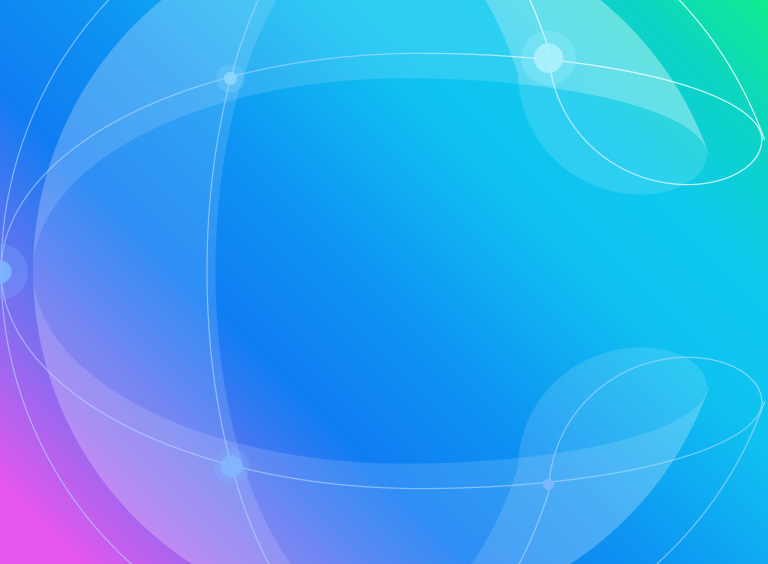
Give the GLSL for this background, as a WebGL 1 fragment shader.

```glsl
precision highp float;

uniform vec2 u_resolution;

const float ASPECT = 1.3665;
const vec3 WHITE = vec3(1.0);

// Globe proportions, in units of its radius
const vec2 MERIDIAN = vec2(0.476, 1.0);
const float CROWN_X = 0.067;   // highest point of the parallel
const float LOBE_X = 0.748;    // lowest point of the lobe
const float LOBE_TOP = 0.565;  // where the meridian turns into the lobe
const float TIP_Y = 0.331;     // where the open right side ends

// Approximate signed distance to an axis-aligned ellipse
float ellipse(vec2 p, vec2 radii) {
    float k = length(p / radii);
    return k * (k - 1.0) / max(length(p / (radii * radii)), 0.0001);
}

// Horizontal curve: half an ellipse on the left, a flat shoulder on the right
float parallelCurve(vec2 p) {
    if (p.x < CROWN_X) return ellipse(p - vec2(CROWN_X, 0.0), vec2(1.067, 0.552));
    vec2 q = p - vec2(CROWN_X, TIP_Y);
    return ellipse(vec2(q.x, max(q.y, 0.0)), vec2(0.87, 0.221));
}

// Rounded underside of the right-hand lobe
float lobeCurve(vec2 p) {
    bool leftSide = p.x < LOBE_X;
    vec2 q = p - vec2(LOBE_X, leftSide ? LOBE_TOP : TIP_Y);
    q.y = min(q.y, 0.0);
    return ellipse(q, leftSide ? vec2(0.354, 0.346) : vec2(0.188, 0.112));
}

float coverage(float d, float pixel) {
    return clamp(0.5 - d / pixel, 0.0, 1.0);
}

float stroke(float d, float halfWidth, float pixel) {
    return coverage(abs(d) - halfWidth, pixel);
}

// Mirror the lower half of the globe onto the upper half
vec2 globeSpace(vec2 p, vec2 center, float radius) {
    vec2 q = (p - center) / radius;
    return vec2(q.x, abs(q.y));
}

// Translucent bands: x = vertical band, y = horizontal band
vec2 globeBands(vec2 p, float pixel) {
    float disc = coverage(length(p) - 1.0, pixel);
    bool inLobe = p.x > 0.0 && p.y < LOBE_TOP;
    float side = inLobe ? lobeCurve(p) : -ellipse(p, MERIDIAN);
    float closed = (p.x > 0.0 && p.y < TIP_Y) ? 0.0 : 1.0;
    return disc * vec2(coverage(side, pixel), closed * coverage(-parallelCurve(p), pixel));
}

// Thin outlines of the same globe
float globeLines(vec2 p, float halfWidth, float pixel) {
    bool rightSide = p.x > 0.0;
    float line = 0.0;
    if (!rightSide || p.y > TIP_Y) line = stroke(length(p) - 1.0, halfWidth, pixel);
    if (!rightSide || p.y > LOBE_TOP) line = max(line, stroke(ellipse(p, MERIDIAN), halfWidth, pixel));
    if (p.x < CROWN_X || p.y > TIP_Y) line = max(line, stroke(parallelCurve(p), halfWidth, pixel));
    float lobeLimit = p.x < LOBE_X ? LOBE_TOP : TIP_Y;
    if (rightSide && p.y < lobeLimit) line = max(line, stroke(lobeCurve(p), halfWidth, pixel));
    return line;
}

vec3 blendStop(vec3 below, vec3 color, float from, float to, float t) {
    return mix(below, color, clamp((t - from) / (to - from), 0.0, 1.0));
}

// Diagonal gradient from magenta to green
vec3 backdrop(float t) {
    vec3 c = vec3(0.90, 0.34, 0.93);
    c = blendStop(c, vec3(0.42, 0.45, 0.94), 0.14, 0.52, t);
    c = blendStop(c, vec3(0.06, 0.49, 0.95), 0.52, 0.84, t);
    c = blendStop(c, vec3(0.055, 0.58, 0.95), 0.84, 1.16, t);
    c = blendStop(c, vec3(0.06, 0.76, 0.945), 1.16, 1.58, t);
    c = blendStop(c, vec3(0.05, 0.79, 0.93), 1.58, 1.85, t);
    c = blendStop(c, vec3(0.05, 0.83, 0.77), 1.85, 2.12, t);
    return blendStop(c, vec3(0.06, 0.93, 0.55), 2.12, 2.37, t);
}

// Node with a soft halo disc
vec3 addNode(vec3 base, vec2 p, float core, float halo, vec3 tint, float pixel) {
    float d = length(p);
    base = mix(base, tint, 0.25 * coverage(d - halo, pixel));
    return mix(base, tint, 0.85 * coverage(d - core, pixel));
}

void main() {
    vec2 p = gl_FragCoord.xy / u_resolution * vec2(ASPECT, 1.0);
    float pixel = 1.0 / u_resolution.y;
    float diagonal = p.x + p.y;
    float gleam = smoothstep(1.5, 2.0, diagonal);
    vec3 color = backdrop(diagonal);

    // Filled bands, brightest where they cross at the upper right
    float fillRadius = 0.619;
    vec2 bands = globeBands(globeSpace(p, vec2(0.678, 0.5196), fillRadius), pixel / fillRadius);
    color = mix(color, WHITE, 0.13 * bands.x);
    color = mix(color, WHITE, (0.13 + 0.14 * gleam * bands.x) * bands.y);

    // Outlines
    float lineRadius = 0.699;
    vec2 q = globeSpace(p, vec2(0.701, 0.5196), lineRadius);
    float line = globeLines(q, 0.0011 / lineRadius, pixel / lineRadius);
    color = mix(color, mix(vec3(0.72, 0.86, 1.0), WHITE, gleam), line * mix(0.6, 0.8, gleam));

    // Nodes on the crossings
    vec3 skyTint = vec3(0.50, 0.72, 1.0);
    color = addNode(color, p - vec2(0.410, 0.861), 0.0115, 0.025, vec3(0.55, 0.85, 1.0), pixel);
    color = addNode(color, p - vec2(0.976, 0.897), 0.0262, 0.0485, vec3(0.68, 0.95, 0.99), pixel);
    color = addNode(color, p - vec2(0.0, 0.518), 0.0205, 0.0495, skyTint, pixel);
    color = addNode(color, p - vec2(0.412, 0.173), 0.0195, 0.032, skyTint, pixel);
    color = addNode(color, p - vec2(0.976, 0.141), 0.0098, 0.0098, skyTint, pixel);

    gl_FragColor = vec4(color, 1.0);
}
```
